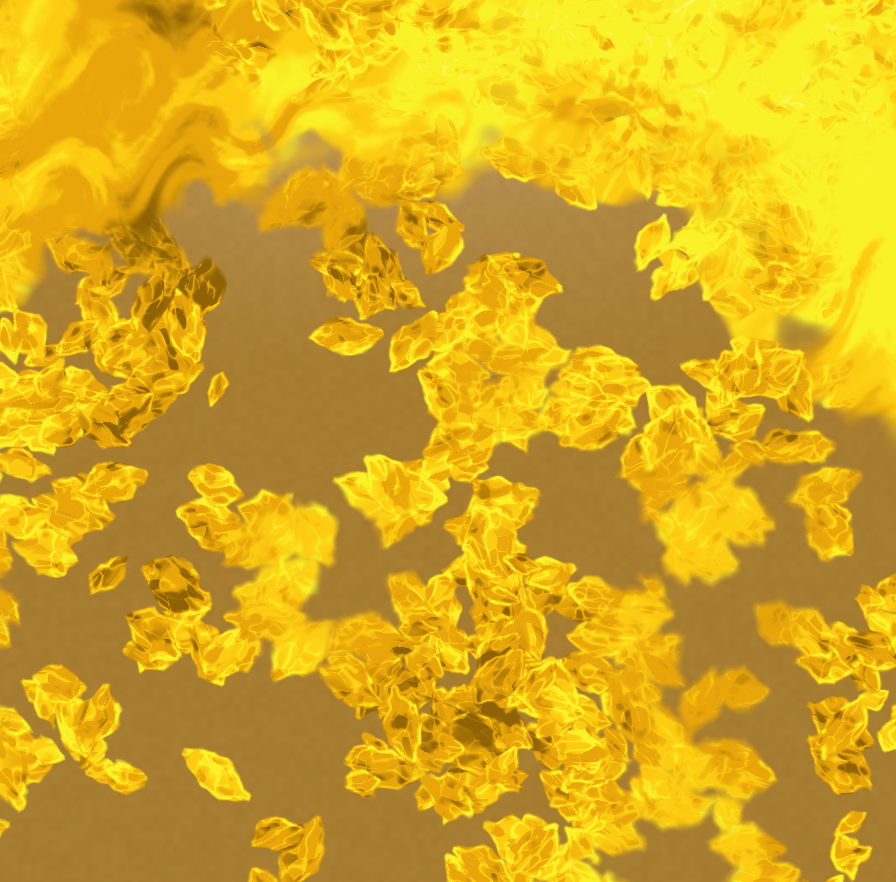
Reproduce this texture procedurally as a WebGL 1 fragment shader.

```glsl
precision highp float;
// Amber-yellow faceted crystals scattered and heaped on a brown ground.
uniform vec2 u_resolution;

#define BROWN vec3(0.65, 0.49, 0.19)
#define GREY vec3(0.73, 0.58, 0.36)
#define OLIVE vec3(0.56, 0.39, 0.02)
#define AMBER vec3(0.91, 0.65, 0.04)
#define GOLD vec3(0.99, 0.80, 0.07)
#define LEMON vec3(0.98, 0.95, 0.16)
#define PALE vec3(1.0, 0.98, 0.58)
#define LAYERS 7
#define CELL 0.076
#define LONE 0.04
#define PACKED 0.8
#define EDGE 0.002

float hash(vec2 p) {
  return fract(sin(dot(p, vec2(127.1, 311.7))) * 43758.5453);
}

float noise(vec2 p) {
  vec2 i = floor(p), f = fract(p);
  f = f * f * (3.0 - 2.0 * f);
  return mix(mix(hash(i), hash(i + vec2(1.0, 0.0)), f.x),
             mix(hash(i + vec2(0.0, 1.0)), hash(i + 1.0), f.x), f.y);
}

float fbm(vec2 p) {
  return 0.55 * noise(p) + 0.29 * noise(p * 2.1 + 7.3) + 0.16 * noise(p * 4.3 + 3.1);
}

float ridge(vec2 p) {
  return 1.0 - abs(2.0 * noise(p) - 1.0);
}

mat2 rotation(float a) {
  return mat2(cos(a), -sin(a), sin(a), cos(a));
}

// Height above the valley-shaped lower border of the upper heap
float heapHeight(vec2 p) {
  float x = p.x - 0.45;
  return p.y + 0.9 * x * x;
}

float heap(vec2 p) {
  return smoothstep(0.80, 0.85, heapHeight(p) + 0.4 * (fbm(p * 7.0 + 4.0) - 0.5));
}

float density(vec2 p) {
  float cluster = smoothstep(0.46, 0.54, fbm(p * 8.0 + 21.7));
  return mix(LONE, PACKED, max(cluster, smoothstep(0.8, 0.9, heapHeight(p)) * 0.8));
}

// Flat tilted planes: x is the distance to a crease, y the plane tone
vec2 facets(vec2 q) {
  vec2 base = floor(q);
  float near = 9.0, next = 9.0, tone = 0.0;
  for (int j = -1; j <= 1; j++) {
    for (int i = -1; i <= 1; i++) {
      vec2 c = base + vec2(float(i), float(j));
      float d = length(c + vec2(hash(c), hash(c + 31.7)) - q);
      if (d < near) { next = near; near = d; tone = hash(c + 57.3); }
      else next = min(next, d);
    }
  }
  return vec2(next - near, tone);
}

// Lozenge with blunted sides
float lozenge(vec2 q, vec2 r) {
  q = abs(q);
  float d = (q.x / r.x + q.y / r.y - 1.0) * r.x * r.y / length(r);
  return max(max(d, q.y - 0.75 * r.y), q.x - 0.92 * r.x);
}

vec3 ramp(float t) {
  vec3 c = mix(OLIVE, AMBER, smoothstep(-0.1, 0.28, t));
  c = mix(c, GOLD, smoothstep(0.38, 0.58, t));
  c = mix(c, LEMON, smoothstep(0.62, 0.86, t));
  return mix(c, PALE, smoothstep(1.2, 1.7, t));
}

void main() {
  vec2 p = gl_FragCoord.xy / u_resolution.y;
  float mass = heap(p);
  float light = smoothstep(0.7, 1.05, heapHeight(p)) * mix(0.1, 0.6, smoothstep(0.25, 0.8, p.x));
  float soft = smoothstep(0.45, 0.75, noise(p * 4.5 + 9.4)) * (0.45 + 0.4 * mass);
  float blur = EDGE + 0.01 * soft;

  // Ground with a grey sheen at the top and faint grain
  float sheen = smoothstep(0.55, 0.95, p.y) * smoothstep(0.6, 0.1, abs(p.x - 0.45));
  vec3 color = mix(BROWN, GREY, sheen) + 0.02 * (noise(p * 130.0) - 0.5);

  // Soft bed of the heap, streaked along the flow
  vec2 flow = rotation(0.6) * p * vec2(13.0, 24.0);
  float cloud = 0.5 + 1.6 * (fbm(flow + 2.0 * noise(p * 14.0)) - 0.5);
  float drift = 0.8 * (fbm(p * 5.5 + 33.0) - 0.47);
  color = mix(color, ramp(0.14 + 0.6 * cloud + drift + light), mass);

  // Scattered crystals, layer over layer
  for (int k = 0; k < LAYERS; k++) {
    float layer = float(k);
    vec2 shift = vec2(0.37, 0.61) * layer;
    vec2 base = floor(p / CELL + shift);
    for (int j = -1; j <= 1; j++) {
      for (int i = -1; i <= 1; i++) {
        vec2 id = base + vec2(float(i), float(j));
        vec2 seed = id + layer * 17.3;
        vec2 center = (id + vec2(hash(seed), hash(seed + 5.1)) - shift) * CELL;
        vec2 q = rotation((hash(seed + 9.7) - 0.5) * 2.6) * (p - center);
        float size = mix(0.022, 0.052, hash(seed + 13.9));
        vec2 radii = size * vec2(1.0, mix(0.55, 0.9, hash(seed + 23.3)));
        float d = lozenge(q + vec2(q.y * 0.25, 0.0), radii);
        d += 0.006 * (noise(q * 90.0 + seed) - 0.5);
        if (d < blur && hash(seed + 41.1) < density(center)) {
          // Broken glints, dark hollows and a patchy bright rim
          vec2 bend = vec2(noise(q * 60.0 + seed), noise(q * 60.0 + seed + 8.8));
          vec2 f = facets(q * vec2(42.0, 80.0) + 0.8 * bend + seed * 3.7);
          float glint = pow(ridge(q * vec2(50.0, 105.0) + bend + seed), 5.0);
          float hollow = smoothstep(0.5, 0.85, noise(q * vec2(60.0, 95.0) + seed * 2.3));
          float patchy = smoothstep(0.2, 0.7, noise(q * 60.0 + seed + 3.3));
          float tone = 0.12 + 0.38 * f.y + 0.38 * glint - 0.3 * hollow;
          tone += 0.18 * patchy * smoothstep(0.17, 0.0, f.x);
          tone += 0.4 * patchy * smoothstep(0.0035, 0.0, abs(d + 0.0025));
          tone += 0.3 * (hash(seed + 61.0) - 0.5);
          tone = mix(tone, 0.12 + 0.6 * cloud, min(1.5 * soft, 0.9)) + drift + light;
          color = mix(color, ramp(tone), smoothstep(blur, -blur, d));
        }
      }
    }
  }

  // Out-of-focus veil over parts of the heap
  float veil = mass * smoothstep(0.45, 0.65, fbm(p * 5.0 + 2.6)) * 0.5;
  color = mix(color, ramp(0.12 + 0.6 * cloud + drift + light), veil);
  gl_FragColor = vec4(clamp(color, 0.0, 1.0), 1.0);
}
```
